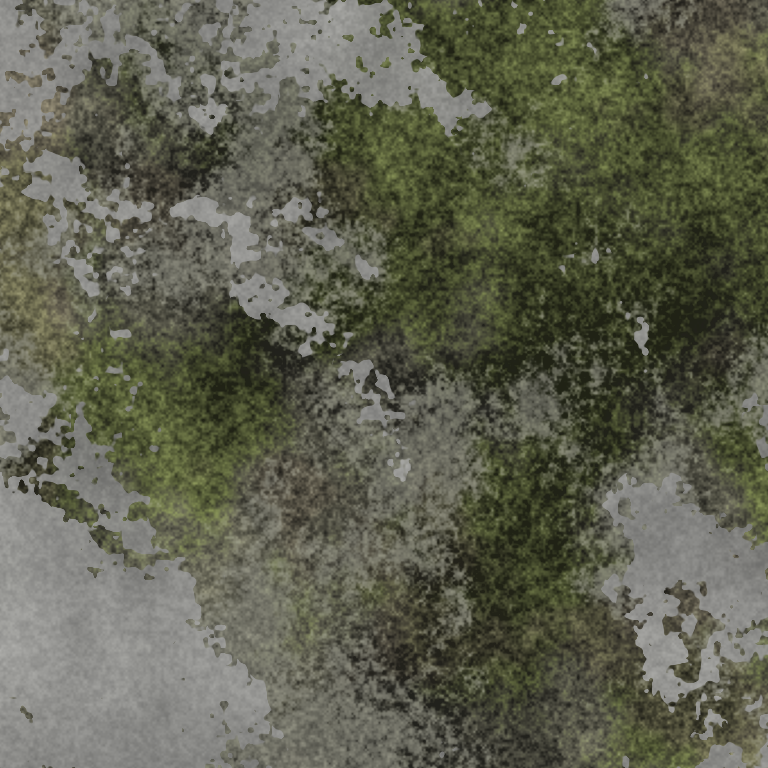
Write a Shadertoy shader that draws this texture.

```glsl
// Weathered wall: mottled moss and grime under a worn grey film, with ragged
// pale bare patches running diagonally. Layers of warped value-noise fbm are
// thresholded into patches, then broken up by fine grain and dark pits.

#define PATCH_SCALE 4.6     // bare patches per canvas
#define PATCH_LEVEL 0.074   // higher leaves less bare wall
#define EDGE_SOFTNESS 0.007
#define EDGE_RAGGED 0.10
#define WARP 0.28
#define BASE_VALUE 0.335    // brightness of the grime
#define FILM_VALUE 0.46
#define BARE_VALUE 0.555
#define STAIN_CONTRAST 0.42
#define GRAIN_CONTRAST 0.47
#define GRAIN_SCALE 170.0

const vec3 GRIME_TINT = vec3(1.00, 0.99, 0.84);
const vec3 MOSS_TINT  = vec3(0.96, 1.04, 0.62);
const vec3 BROWN_TINT = vec3(1.06, 0.98, 0.82);
const vec3 FILM_TINT  = vec3(1.00, 1.00, 0.91);
const vec3 BARE_TINT  = vec3(1.00, 1.00, 0.985);

float hash(vec2 cell) {
    vec3 h = fract(vec3(cell.xyx) * 0.1031);
    h += dot(h, h.yzx + 33.33);
    return fract((h.x + h.y) * h.z);
}

float noise(vec2 p) {
    vec2 cell = floor(p), f = fract(p);
    f = f * f * (3.0 - 2.0 * f);
    float low  = mix(hash(cell), hash(cell + vec2(1, 0)), f.x);
    float high = mix(hash(cell + vec2(0, 1)), hash(cell + vec2(1, 1)), f.x);
    return mix(low, high, f.y);
}

// Fractal noise centred on zero; each octave is turned to hide the lattice.
float fbm(vec2 p) {
    const mat2 turn = mat2(1.6, 1.2, -1.2, 1.6);
    float sum = 0.0, weight = 0.516;
    for (int i = 0; i < 5; i++) {
        sum += weight * (noise(p) - 0.5);
        p = turn * p + 17.3;
        weight *= 0.5;
    }
    return sum;
}

// Positive inside bare patches: blobs plus veins, stretched down to the right.
float bareField(vec2 p) {
    vec2 q = vec2(dot(p, vec2(0.78, -0.62)) * 0.75, dot(p, vec2(0.62, 0.78)) * 1.2);
    q += WARP * vec2(fbm(p * 5.0 + 3.1), fbm(p * 5.0 + 41.7));
    float blobs = fbm(q * PATCH_SCALE + 11.0);
    float veins = 0.18 - 2.0 * abs(fbm(q * PATCH_SCALE * 0.65 + 63.0));
    float ragged = (noise(p * 48.0) - 0.5) + 0.8 * (noise(p * 120.0 + 7.0) - 0.5);
    float pits = smoothstep(0.72, 0.88, noise(p * 105.0 + 29.0));
    return 0.6 * blobs + 0.35 * veins + EDGE_RAGGED * ragged - 0.05 * pits - PATCH_LEVEL;
}

float fineGrain(vec2 p) {
    return 0.25 * noise(p * GRAIN_SCALE * 0.44)
         + 0.45 * noise(p * GRAIN_SCALE + 5.0)
         + 0.30 * noise(p * GRAIN_SCALE * 2.0 + 13.0) - 0.5;
}

void mainImage(out vec4 fragColor, in vec2 fragCoord) {
    vec2 p = fragCoord / iResolution.y;
    float grain = fineGrain(p);
    float field = bareField(p);

    // Grime and moss
    float moss = smoothstep(-0.08, 0.11, fbm(p * 4.5 + 80.0) + 0.2 * grain);
    float brown = smoothstep(0.03, 0.16, fbm(p * 5.5 + 120.0));
    float stain = fbm(p * 3.5 + 23.0) + 0.5 * fbm(p * 14.0 + 50.0);
    float value = BASE_VALUE + STAIN_CONTRAST * stain + GRAIN_CONTRAST * grain - 0.03 * moss;
    vec3 tint = mix(mix(GRIME_TINT, MOSS_TINT, moss), BROWN_TINT, 0.6 * brown);
    vec3 color = tint * max(value, 0.13);

    // Worn translucent film, broken up by the grain
    float cover = fbm(p * 6.0 + 150.0) + 0.8 * (field + PATCH_LEVEL) + 0.3 * grain;
    float film = 0.8 * smoothstep(-0.03, 0.16, cover);
    color = mix(color, FILM_TINT * (FILM_VALUE + 0.28 * grain), film);

    // Bare patches with faint mottling
    float bareValue = BARE_VALUE + 0.24 * fbm(p * 7.0 + 200.0) + 0.13 * grain;
    float bare = smoothstep(-EDGE_SOFTNESS, EDGE_SOFTNESS, field);
    color = mix(color, BARE_TINT * bareValue, 0.94 * bare);

    fragColor = vec4(clamp(color, 0.0, 1.0), 1.0);
}
```
